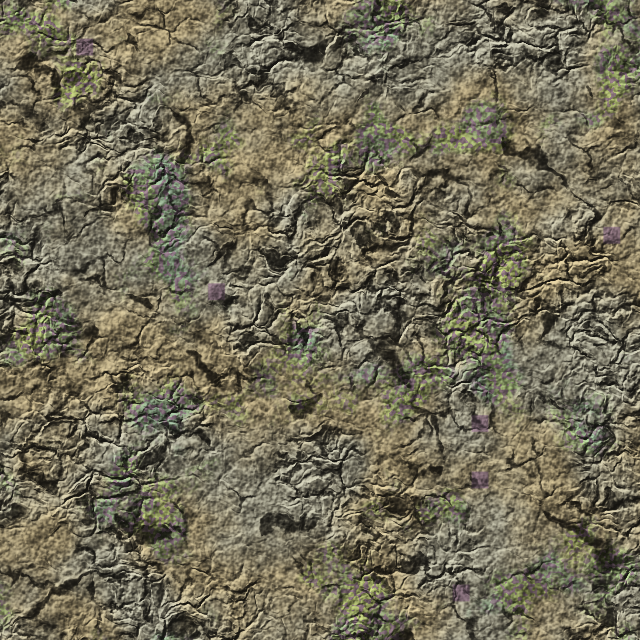
This texture is drawn by a Shadertoy shader. Its source:

```glsl
// Weathered rock face: flaking plates, jagged cracks, gritty grain and lichen.

const vec3 SHADOW = vec3(0.08, 0.075, 0.06);
const vec3 STONE = vec3(0.45, 0.43, 0.355);
const vec3 HIGHLIGHT = vec3(0.87, 0.85, 0.73);
const vec3 MAUVE = vec3(0.41, 0.33, 0.38);
const vec3 OCHRE_TINT = vec3(1.055, 0.995, 0.90);
const vec3 GREY_TINT = vec3(0.98, 0.995, 1.03);
const vec3 LICHEN_TINT = vec3(0.92, 1.07, 0.84);
const vec3 MOSS_TINT = vec3(0.80, 0.96, 0.92);
const vec2 LIGHT_DIR = vec2(-0.55, 0.835);

vec2 hash2(vec2 p) {
    vec3 q = fract(p.xyx * vec3(0.1031, 0.1030, 0.0973));
    q += dot(q, q.yzx + 33.33);
    return fract((q.xx + q.yz) * q.zy);
}

float cornerGradient(vec2 cell, vec2 offset) {
    float angle = 6.2832 * hash2(cell).x;
    return dot(vec2(cos(angle), sin(angle)), offset);
}

float gradientNoise(vec2 p) {
    vec2 i = floor(p), f = fract(p);
    vec2 u = f * f * f * (f * (f * 6.0 - 15.0) + 10.0);
    vec2 e = vec2(1.0, 0.0);
    return mix(mix(cornerGradient(i, f), cornerGradient(i + e, f - e), u.x),
               mix(cornerGradient(i + e.yx, f - e.yx),
                   cornerGradient(i + e.xx, f - e.xx), u.x), u.y);
}

float fbm(vec2 p, int octaves) {
    float sum = 0.0, amplitude = 1.0;
    for (int i = 0; i < octaves; i++) {
        sum += amplitude * gradientNoise(p);
        p = mat2(1.6, 1.2, -1.2, 1.6) * p + 17.3;
        amplitude *= 0.5;
    }
    return sum;
}

// x: gap between the two nearest cell centres, y: cell value, z: tilted facet
vec3 plates(vec2 p) {
    vec2 base = floor(p);
    float nearest = 9.0, second = 9.0, id = 0.0, facet = 0.0;
    for (int y = -1; y <= 1; y++)
    for (int x = -1; x <= 1; x++) {
        vec2 cell = base + vec2(x, y);
        vec2 rnd = hash2(cell + 61.0);
        vec2 away = p - cell - rnd;
        float d = length(away);
        if (d < nearest) {
            second = nearest;
            nearest = d;
            id = rnd.y;
            facet = dot(hash2(cell + 150.0) - 0.5, away);
        } else second = min(second, d);
    }
    return vec3(second - nearest, id, facet);
}

vec2 warp(vec2 p) {
    return p + 0.026 * vec2(fbm(p * 17.0, 5), fbm(p * 17.0 + 43.0, 5));
}

float plateHeight(vec2 p, float edgeWidth) {
    vec3 plate = plates(p);
    return smoothstep(0.0, edgeWidth, plate.x) * (0.35 + 0.75 * plate.y + plate.z);
}

float height(vec2 p, float roughness) {
    vec2 q = warp(p) * vec2(1.0, 1.25);
    float relief = 0.55 * plateHeight(q * 19.0, 0.30)
                 + 0.30 * plateHeight(q * 43.0 + 9.0, 0.40);
    return relief * mix(0.25, 1.0, roughness) + 0.95 * fbm(p * 15.0, 5);
}

// Dark broken gaps between plates, long fissures and ragged hollows
float crackDepth(vec2 p, float roughness) {
    vec2 q = warp(p) * vec2(1.0, 1.25);
    float seam = 1.0 - smoothstep(0.02, 0.15, plates(q * 19.0).x);
    seam *= smoothstep(-0.02, 0.35, fbm(p * 16.0 + 5.0, 2) + 0.2 * roughness);
    float width = 0.05 * smoothstep(0.0, 0.35, fbm(p * 9.0 + 31.0, 3));
    float fissure = abs(gradientNoise(q * 4.5 + 12.0));
    fissure = (1.0 - smoothstep(width * 0.4, width + 0.008, fissure))
            * smoothstep(0.0, 0.015, width);
    float hollow = smoothstep(0.14, 0.38, fbm(q * 27.0 + 70.0, 4)) * roughness;
    return max(max(seam, fissure * 1.2), hollow);
}

// Sparse square stains on a coarse grid
float stainMask(vec2 p) {
    vec2 grid = p * 34.0;
    vec2 border = abs(fract(grid) - 0.5);
    float square = 1.0 - smoothstep(0.40, 0.49, max(border.x, border.y));
    return square * step(0.995, hash2(floor(grid) + 7.0).x);
}

vec3 stoneRamp(float tone) {
    return tone < 0.5 ? mix(SHADOW, STONE, tone * 2.0)
                      : mix(STONE, HIGHLIGHT, tone * 2.0 - 1.0);
}

void mainImage(out vec4 fragColor, in vec2 fragCoord) {
    vec2 p = fragCoord / iResolution.y;
    float roughness = smoothstep(-0.3, 0.25, fbm(p * 4.5 + 21.0, 4));

    // Relief lighting
    float reach = 0.0022;
    float slope = (height(p, roughness)
                 - height(p + LIGHT_DIR * reach, roughness)) / reach;
    float grain = gradientNoise(p * 185.0) + 0.7 * gradientNoise(p * 95.0 + 8.0);
    float exposure = 0.14 + 0.0115 * slope + 0.75 * grain
                   + 0.2 * fbm(p * 6.0 + 90.0, 3)
                   - 1.1 * crackDepth(p, roughness);
    float tone = 0.5 + 0.5 * tanh(exposure);
    vec3 color = stoneRamp(tone);

    // Mineral and lichen tints
    float warmth = smoothstep(-0.45, 0.45, fbm(p * 6.0 + 55.0, 5) - 0.2 * (roughness - 0.5));
    color *= mix(GREY_TINT, OCHRE_TINT, warmth);
    float lichen = smoothstep(0.08, 0.38, fbm(p * 6.0 + 130.0, 5));
    float moss = smoothstep(-0.2, 0.3, fbm(p * 13.0 + 77.0, 3));
    color *= mix(vec3(1.0), mix(LICHEN_TINT, MOSS_TINT, moss), lichen);

    // Mauve flecks among the lichen and isolated stains
    float fleck = lichen * smoothstep(0.04, 0.16, gradientNoise(p * 125.0 + 3.0));
    float mauve = max(0.9 * fleck, 0.85 * stainMask(p));
    color = mix(color, MAUVE * (0.4 + 1.2 * tone), mauve);
    fragColor = vec4(clamp(color, 0.0, 1.0), 1.0);
}
```
